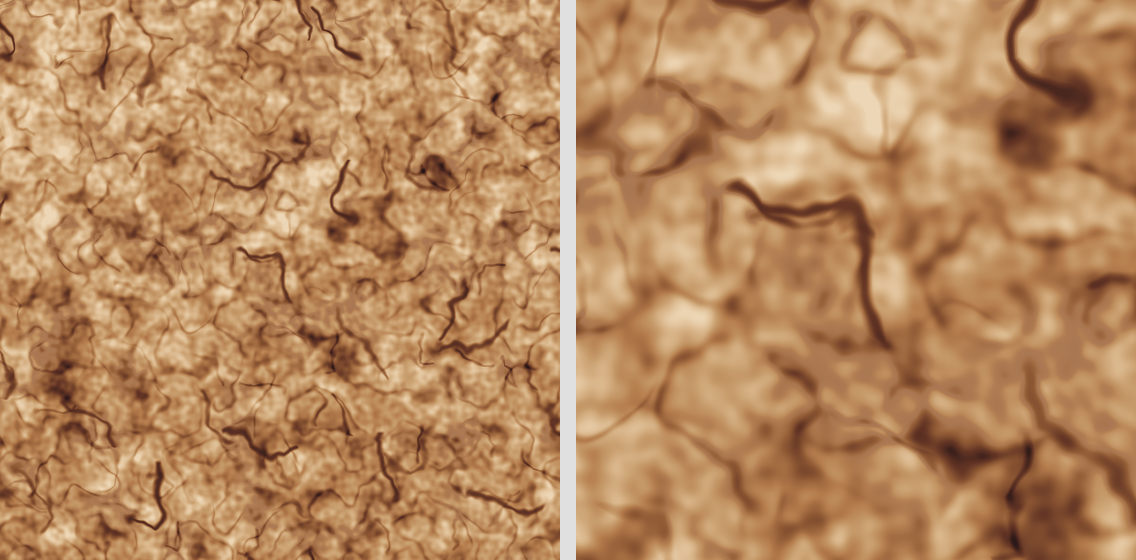
Left: the whole. Right: its middle third, enlarged.
Reproduce this texture procedurally as a Shadertoy shader.

```glsl
// Stained tissue: a mottled tan ground crossed by faint brown threads and
// scattered dark, kinked fibres. Gradient noise makes the ground and threads,
// random walks started from grid cells make the fibres; one ramp colours all.

const float GROUND_TONE = 0.645;   // mean brightness before threads and fibres
const float THREAD_DEPTH = 0.19;   // darkening by the faint threads
const float CLOT_DEPTH = 0.15;     // darkening by soft brown patches
const float BROWN_DEPTH = 0.24;    // darkening by the thin brown fibres
const float INK_TONE = 0.13;       // brightness inside the dark fibres
const float TOP_LIGHT = 0.05;      // brightness gained from bottom to top
const int FIBRE_STEPS = 5;

const vec3 INK = vec3(0.16, 0.09, 0.09);
const vec3 UMBER = vec3(0.38, 0.20, 0.14);
const vec3 RUST = vec3(0.55, 0.34, 0.20);
const vec3 OCHRE = vec3(0.71, 0.49, 0.30);
const vec3 TAN = vec3(0.78, 0.61, 0.42);
const vec3 SAND = vec3(0.85, 0.71, 0.54);
const vec3 CREAM = vec3(0.93, 0.84, 0.71);
const vec3 DULL_BROWN = vec3(0.66, 0.47, 0.33);

vec2 hash22(vec2 p) {
    vec3 q = fract(vec3(p.xyx) * vec3(0.1031, 0.1030, 0.0973));
    q += dot(q, q.yzx + 33.33);
    return fract((q.xx + q.yz) * q.zy);
}

float corner(vec2 cell, vec2 offset) {
    return dot(hash22(cell) * 2.0 - 1.0, offset);
}

// Gradient noise, roughly -0.6 to 0.6
float noise(vec2 p) {
    vec2 i = floor(p), f = p - i;
    vec2 s = f * f * f * (f * (f * 6.0 - 15.0) + 10.0);
    vec2 e = vec2(1.0, 0.0);
    return mix(mix(corner(i, f), corner(i + e, f - e), s.x),
               mix(corner(i + e.yx, f - e.yx), corner(i + 1.0, f - 1.0), s.x), s.y);
}

// Thin line along the zero contour of a noise field
float thread(vec2 p, float width) {
    float n = noise(p) / width;
    return exp(-n * n);
}

// How far a place lies in the lower, diagonally grained region
float grained(vec2 p) {
    return 1.0 - smoothstep(0.2, 0.75, p.y + 0.2 * p.x);
}

// Kinked fibres with an occasional knot at the start
float fibres(vec2 p, float cell, float stride, float halfWidth, float share, float seed) {
    vec2 home = floor(p / cell);
    float cover = 0.0;
    for (int j = -1; j <= 1; j++)
    for (int i = -1; i <= 1; i++) {
        vec2 id = home + vec2(i, j) + seed;
        vec2 pick = hash22(id);
        if (pick.x > share) continue;
        vec2 a = (id - seed + hash22(id + 7.3)) * cell;
        vec2 grain = mix(vec2(0.0, -0.2), vec2(0.4, -0.4), grained(a));
        vec2 heading = normalize(hash22(id + 3.1) - 0.5 + grain);
        vec2 trait = hash22(id + 11.7);
        float strength = mix(0.45, 1.0, trait.x);
        float knot = halfWidth * mix(1.0, 2.6, trait.y * trait.y);
        cover = max(cover, strength * exp(-dot(p - a, p - a) / (knot * knot)));
        float startWidth = halfWidth * (0.6 + pick.y);
        for (int k = 0; k < FIBRE_STEPS; k++) {
            vec2 turn = hash22(id + 17.0 * float(k + 1));
            vec2 size = hash22(id + 23.0 * float(k + 1) + 0.5);
            vec2 leg = heading * stride * mix(0.45, 1.0, size.x);
            float along = clamp(dot(p - a, leg) / dot(leg, leg), 0.0, 1.0);
            float endWidth = halfWidth * mix(0.45, 1.4, size.y);
            float width = mix(startWidth, endWidth, along);
            float d = length(p - a - leg * along);
            cover = max(cover, strength * (1.0 - smoothstep(0.1 * width, 1.6 * width, d)));
            a += leg;
            startWidth = endWidth;
            heading = normalize(heading + (turn - 0.5) * 1.7);
        }
    }
    return cover;
}

vec3 ramp(float tone) {
    vec3 c = mix(INK, UMBER, smoothstep(0.08, 0.26, tone));
    c = mix(c, RUST, clamp((tone - 0.25) / 0.14, 0.0, 1.0));
    c = mix(c, OCHRE, clamp((tone - 0.39) / 0.14, 0.0, 1.0));
    c = mix(c, TAN, clamp((tone - 0.53) / 0.115, 0.0, 1.0));
    c = mix(c, SAND, clamp((tone - 0.645) / 0.09, 0.0, 1.0));
    return mix(c, CREAM, clamp((tone - 0.735) / 0.13, 0.0, 1.0));
}

void mainImage(out vec4 fragColor, in vec2 fragCoord) {
    vec2 uv = fragCoord / iResolution.y;
    vec2 wobble = vec2(noise(uv * 19.0 + 4.0), noise(uv * 19.0 + 51.0));
    vec2 fine = vec2(noise(uv * 55.0 + 8.0), noise(uv * 55.0 + 37.0));
    vec2 p = uv + 0.022 * wobble + 0.006 * fine;
    float lower = grained(uv);

    // Mottled ground, paler towards the top
    float tone = GROUND_TONE + TOP_LIGHT * (uv.y - 0.5);
    tone += 0.16 * noise(uv * 5.0 + 13.0) + 0.26 * noise(p * 14.0 + 29.0);
    tone += 0.27 * noise(p * 31.0 + 61.0) + 0.22 * noise(uv * 74.0 + 90.0);
    tone += 0.12 * exp(-35.0 * dot(uv - vec2(0.0, 0.78), uv - vec2(0.0, 0.78)));

    // Faint threads, stretched down to the right in the lower region
    vec2 diagonal = vec2(p.x - p.y, p.x + p.y) * 0.707;
    float patchy = smoothstep(-0.16, 0.2, noise(uv * 11.0 + 70.0));
    float threads = patchy * thread(p * 10.0 + 3.0, 0.04);
    threads += (1.0 - patchy) * thread(p * 17.0 + 44.0, 0.06);
    threads += 0.8 * lower * patchy * thread(diagonal * vec2(6.0, 19.0) + 20.0, 0.07);
    tone -= THREAD_DEPTH * min(threads, 1.3);
    tone -= CLOT_DEPTH * smoothstep(0.1, 0.42, noise(p * 12.0 + 81.0));

    // Thin brown fibres, then the dark ones
    tone -= BROWN_DEPTH * fibres(p, 0.11, 0.021, 0.0036, 0.8, 31.0);
    tone = mix(tone, INK_TONE, 0.92 * fibres(p, 0.19, 0.036, 0.0050, 0.75, 5.0));

    // Colour, with duller brown in some of the middle tones
    vec3 color = ramp(tone);
    float middle = smoothstep(0.42, 0.5, tone) * (1.0 - smoothstep(0.52, 0.6, tone));
    float dull = smoothstep(-0.1, 0.15, noise(uv * 8.0 + 33.0) - 0.1 * lower);
    color = mix(color, DULL_BROWN, 0.8 * middle * dull);
    fragColor = vec4(color, 1.0);
}
```
